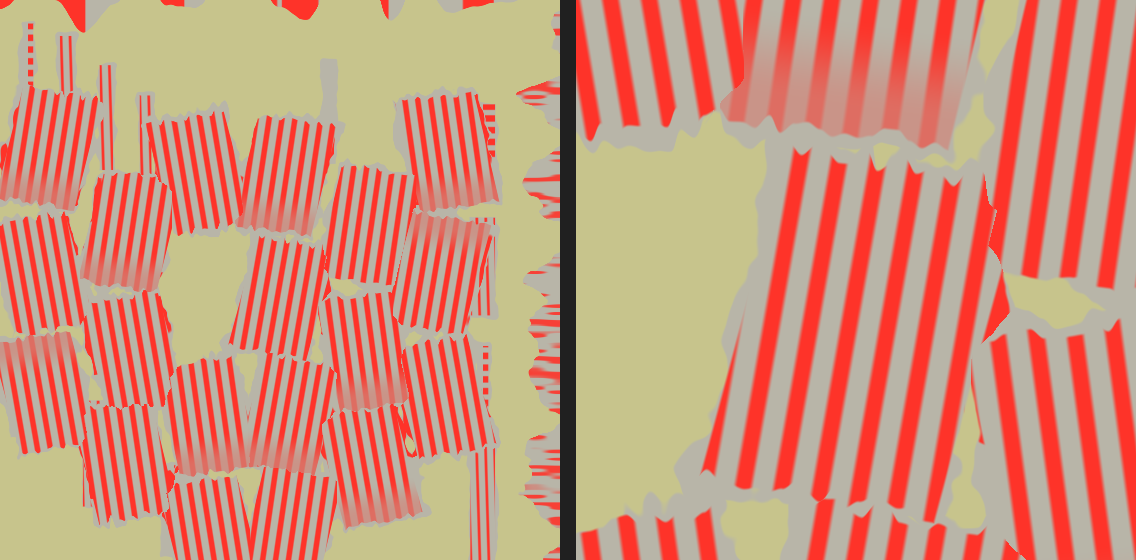
Left: the whole. Right: its middle third, enlarged.
Write a three.js fragment shader that draws this pattern.

```glsl
#define PERIOD 0.0228
#define RED_PART 0.43
#define PATCH_HALF vec2(0.071, 0.100)
#define COLUMN_STEP 0.142
#define ROW_STEP 0.214
#define SIDE_SHEAR 0.09
#define HALO 0.007
#define SOFT 0.0011
#define KHAKI vec3(0.78, 0.77, 0.55)
#define GREY vec3(0.72, 0.71, 0.66)
#define RED vec3(0.995, 0.20, 0.16)

varying vec2 vUv;

float hash(vec2 p) {
  vec3 q = fract(vec3(p.xyx) * 0.1031);
  q += dot(q, q.yzx + 33.33);
  return fract((q.x + q.y) * q.z);
}

float noise(vec2 p) {
  vec2 i = floor(p), f = fract(p);
  f = f * f * (3.0 - 2.0 * f);
  return mix(mix(hash(i), hash(i + vec2(1.0, 0.0)), f.x),
             mix(hash(i + vec2(0.0, 1.0)), hash(i + vec2(1.0)), f.x), f.y);
}

float box(vec2 p, vec2 halfSize) {
  vec2 d = abs(p) - halfSize;
  return length(max(d, 0.0)) + min(max(d.x, d.y), 0.0);
}

// 1 inside a signed distance, 0 outside
float fill(float d) {
  return 1.0 - smoothstep(-SOFT, SOFT, d);
}

// Red bars across x, as a share of red
float bars(float x, float period, float part) {
  float d = (abs(fract(x / period) - 0.5) - 0.5 * part) * period;
  return 1.0 - smoothstep(-1.5 * SOFT, 1.5 * SOFT, d);
}

// Distance, red share and side flag of the nearest tilted striped patch
vec3 patches(vec2 p) {
  vec3 best = vec3(1.0, 0.0, 0.0);
  for (int c = 0; c < 6; c++) {
    for (int r = -1; r < 3; r++) {
      vec2 id = vec2(float(c), float(r));
      bool hole = (c == 2 && r == 1) || (r < 0 && c != 2 && c != 3);
      if (hole) continue;
      float h = hash(id + 17.3);
      vec2 center = vec2(0.083 + COLUMN_STEP * id.x,
                         0.11 + 0.19 * abs(cos(id.x * 1.26)) + ROW_STEP * id.y);
      center += (vec2(hash(id + 3.1), hash(id + 8.7)) - 0.5) * vec2(0.03, 0.022);

      // Most lean left; one column and part of the top row lean right
      bool leansRight = c == 3 || (r == 2 && mod(id.x, 4.0) < 1.5) || (c == 5 && r == 1);
      if (c == 5 && r == 2) leansRight = false;
      float side = leansRight ? 1.0 : -1.0;
      float a = side * mix(0.13, 0.18, h);
      vec2 q = p - center;
      q = vec2(cos(a) * q.x - sin(a) * q.y, sin(a) * q.x + cos(a) * q.y);

      // Sides lean further than the stripes; the ends are ragged
      float tip = 0.014 * (noise(vec2(q.x * 130.0, h * 90.0 + sign(q.y) * 7.0)) - 0.5);
      vec2 s = vec2(q.x - side * SIDE_SHEAR * q.y, q.y);
      vec2 halfSize = PATCH_HALF + vec2(0.0, tip);
      float d = box(s, halfSize);
      if (d < best.x) {
        float red = bars(q.x + h * PERIOD, PERIOD, RED_PART);
        // Some patches wash out towards one end
        float end = hash(id + 5.5) < 0.5 ? -q.y : q.y;
        float wash = smoothstep(0.03, 0.085, end) * step(0.62, hash(id + 29.0));
        float onSide = step(abs(s.y) - halfSize.y, -0.008);
        best = vec3(d, mix(red, 0.36, 0.7 * wash), onSide);
      }
    }
  }
  return best;
}

// Distance and red share of the upright strips, most near the left and right
vec2 strips(vec2 p) {
  vec2 best = vec2(1.0, 0.0);
  for (int i = 0; i < 12; i++) {
    float n = float(i);
    float h = hash(vec2(n, 63.0));
    float wide = mix(0.008, 0.014, h);
    vec2 center = vec2(0.05 + 0.07 * n, 0.88 - 0.045 * n);
    if (i > 3) {
      center = vec2(0.862, 0.10 + 0.212 * (n - 4.0));
      wide = mod(n, 3.0) < 1.5 ? 0.022 : 0.010;
    }
    if (i > 7) center = vec2(0.03 + 0.14 * (n - 8.0), 0.29 - 0.1 * (n - 8.0));
    if (i == 11) center = vec2(0.588, 0.8);
    vec2 q = p - center;
    float d = box(q, vec2(wide, mix(0.07, 0.105, h)));
    if (d < best.x) {
      float rungs = bars(q.y, 0.021, 0.55) * step(0.0, q.x);
      float streak = bars(q.x + q.y * 0.03, 0.016, 0.3);
      best = vec2(d, i == 11 ? 0.0 : (h < 0.4 ? rungs : streak));
    }
  }
  return best;
}

void main() {
  vec2 p = vUv;
  float rough = noise(p * 34.0) + 0.35 * noise(p * 95.0) - 0.68;
  vec3 color = KHAKI;

  // Broken fragments along the right and top borders
  float rightLump = 1.0 - p.x - 0.1 * (noise(vec2(p.y * 24.0, 4.0)) - 0.25) + 0.03 * rough;
  float topLump = 1.0 - p.y - 0.11 * (noise(vec2(p.x * 20.0, 9.0)) - 0.5) + 0.01 * rough;
  float streaks = smoothstep(0.5, 0.78, noise(vec2(p.x * 22.0, p.y * 150.0)));
  float chunks = smoothstep(0.64, 0.66, noise(vec2(p.x * 32.0, 2.0)));
  color = mix(color, mix(GREY, RED, streaks * 0.9), fill(rightLump));
  color = mix(color, mix(GREY, RED, chunks), fill(topLump));

  // Thin strips with ragged grey rims
  vec2 strip = strips(p);
  color = mix(color, GREY, fill(strip.x - 0.004 + 0.011 * rough));
  color = mix(color, mix(GREY, RED, strip.y), fill(strip.x));

  // Grey halos with red slivers at the sides, then the striped patches
  vec3 tile = patches(p);
  float sliver = smoothstep(0.62, 0.65, noise(p * vec2(24.0, 14.0) + 13.0)) * tile.z;
  color = mix(color, GREY, fill(tile.x - HALO + 0.022 * rough));
  color = mix(color, RED, sliver * fill(tile.x - 0.7 * HALO + 0.014 * rough));
  color = mix(color, mix(GREY, RED, tile.y), fill(tile.x));

  gl_FragColor = vec4(color, 1.0);
}
```
